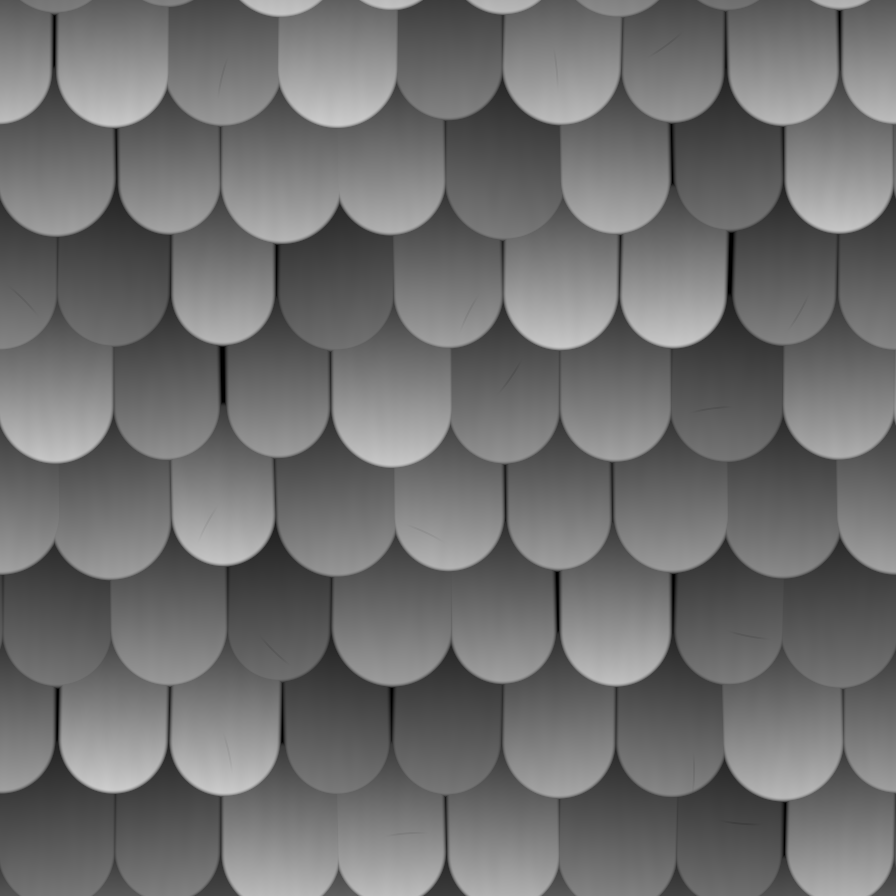
Give the GLSL for this texture map, as a Shadertoy shader.

```glsl
// Height map of overlapping round-ended roof shingles, eight by eight, seamless.

const float TILES = 8.0;

// Four random values in 0..1 per lattice cell
vec4 hash4(vec2 cell) {
    vec4 h = fract(cell.xyxy * vec4(0.1031, 0.1030, 0.0973, 0.1099));
    h += dot(h, h.wzxy + 33.33);
    return fract((h.xxyz + h.yzzw) * h.zywx);
}

// Gradient noise that repeats after the given period
float gradientNoise(vec2 p, vec2 period) {
    vec2 cell = floor(p), f = p - cell;
    vec2 w = f * f * f * (f * (f * 6.0 - 15.0) + 10.0);
    vec4 corner;
    for (int i = 0; i < 4; i++) {
        vec2 offset = vec2(i & 1, i >> 1);
        float angle = 6.2832 * hash4(mod(cell + offset, period) + 57.0).x;
        corner[i] = dot(vec2(cos(angle), sin(angle)), f - offset);
    }
    return mix(mix(corner.x, corner.y, w.x), mix(corner.z, corner.w, w.x), w.y);
}

// Faint short scratch on some shingles
float scratch(vec2 q, vec4 rnd) {
    float angle = 6.2832 * rnd.x;
    vec2 along = vec2(cos(angle), sin(angle));
    vec2 d = q - (rnd.yz - 0.5) * vec2(0.5, 0.6);
    float across = abs(dot(d, vec2(-along.y, along.x)) + 0.3 * dot(d, along) * dot(d, along));
    float line = 1.0 - smoothstep(0.003, 0.014, across);
    float ends = 1.0 - smoothstep(0.05, 0.22, abs(dot(d, along)));
    return line * ends * step(0.75, rnd.w);
}

// Height of one shingle; q is measured from the centre of its round end, y down
float shingle(vec2 q, vec2 id) {
    vec4 shape = hash4(id + 3.0);
    vec4 tone = hash4(id + 21.0);
    q -= (shape.yz - 0.5) * vec2(0.03, 0.06);
    q.x -= (shape.w - 0.5) * 0.07 * min(q.y, 0.0);

    // Straight sides with a semicircular lower end
    float halfWidth = 0.475 + 0.09 * shape.x;
    float inside = halfWidth - length(vec2(q.x, max(q.y, 0.0)));
    inside = min(inside, q.y + 1.0);
    float bevel = clamp(inside / 0.05, 0.0, 1.0);
    bevel *= 2.0 - bevel;

    // Rises from the hidden top to the exposed lower end
    float t = (q.y + 1.0) / (1.0 + halfWidth);
    float height = mix(0.10 + 0.12 * tone.x, 0.44 + 0.38 * tone.x, t);
    height += (tone.y - 0.5) * 0.07 * q.x;
    height -= 0.035 * scratch(q, hash4(id + 39.0));
    return height * bevel;
}

void mainImage(out vec4 fragColor, in vec2 fragCoord) {
    vec2 uv = fragCoord / iResolution.xy;
    vec2 p = vec2(uv.x, 1.0 - uv.y) * TILES;

    // The highest shingle wins; uncovered gaps stay black
    float height = 0.0;
    for (int j = 0; j < 3; j++) {
        float row = floor(p.y) + float(j);
        float stagger = 0.5 * (1.0 - mod(row, 2.0));
        float nearest = floor(p.x - stagger + 0.5);
        for (int i = -1; i <= 1; i++) {
            float column = nearest + float(i);
            vec2 centre = vec2(column + stagger, row - 0.39);
            height = max(height, shingle(p - centre, mod(vec2(column, row), TILES)));
        }
    }

    // Subtle weathering, stretched down the slope
    float grain = gradientNoise(p * vec2(10.0, 2.0), TILES * vec2(10.0, 2.0));
    height *= 1.0 + 0.025 * grain;

    fragColor = vec4(vec3(height), 1.0);
}
```
